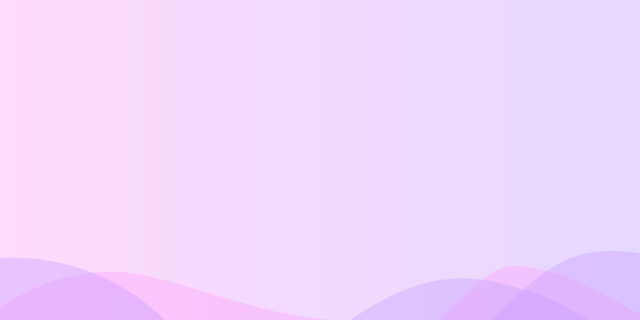
Give the GLSL for this background, as a WebGL 2 fragment shader.

```glsl
#version 300 es
precision highp float;
// Soft pastel backdrop: a horizontal pink-to-lavender gradient with
// translucent hills along the lower edge. Each hill is the area below a
// smooth cubic curve or inside a disc; pink layers lie under violet ones.

uniform vec2 u_resolution;
out vec4 fragColor;

// Space: x runs 0..2, y runs 0..1, origin at the lower left
const vec2 CANVAS = vec2(2.0, 1.0);

// Backdrop stops
const vec3 SKY_LEFT  = vec3(1.000, 0.860, 0.992);
const vec3 SKY_MID   = vec3(0.947, 0.853, 0.993);
const vec3 SKY_RIGHT = vec3(0.900, 0.847, 1.000);

// Hill tints: rgb and opacity
const vec4 PINK   = vec4(1.00, 0.62, 0.99, 0.37);
const vec4 VIOLET = vec4(0.78, 0.62, 1.00, 0.39);

// Left disc
const vec2  DISC_CENTER = vec2(0.039, -0.484);
const float DISC_RADIUS = 0.679;

// Ridge knots: x, height, slope
const int KNOTS = 4;
const vec3 LEFT_PINK[KNOTS] = vec3[KNOTS](
  vec3(0.000, 0.042, 0.62), vec3(0.346, 0.151, 0.00),
  vec3(0.586, 0.104, -0.29), vec3(1.042, 0.000, -0.05));
const vec3 MID_VIOLET[KNOTS] = vec3[KNOTS](
  vec3(1.094, 0.000, 0.68), vec3(1.438, 0.130, 0.00),
  vec3(1.693, 0.076, -0.36), vec3(1.839, 0.000, -0.60));
const vec3 RIGHT_PINK[KNOTS] = vec3[KNOTS](
  vec3(1.372, 0.000, 1.00), vec3(1.497, 0.117, 0.85),
  vec3(1.607, 0.169, 0.00), vec3(2.000, 0.018, -0.53));
const vec3 RIGHT_VIOLET[KNOTS] = vec3[KNOTS](
  vec3(1.536, 0.000, 1.05), vec3(1.706, 0.151, 0.72),
  vec3(1.914, 0.216, 0.00), vec3(2.000, 0.208, -0.17));

// Cubic Hermite curve between two knots
float hermite(vec3 a, vec3 b, float x) {
  float span = b.x - a.x;
  float t = clamp((x - a.x) / span, 0.0, 1.0);
  float s = 1.0 - t;
  return mix(a.y, b.y, t * t * (3.0 - 2.0 * t))
       + span * t * s * (s * a.z - t * b.z);
}

// Height of a ridge at x, held constant beyond its end knots
float ridge(vec3 knots[KNOTS], float x) {
  float height = knots[0].y;
  for (int i = 0; i < KNOTS - 1; i++) {
    if (x >= knots[i].x) height = hermite(knots[i], knots[i + 1], x);
  }
  return height;
}

// Antialiased coverage, positive distance inside
float coverage(float d) {
  return clamp(d / max(fwidth(d), 1e-5) + 0.5, 0.0, 1.0);
}

vec3 layer(vec3 base, vec4 tint, float d) {
  return mix(base, tint.rgb, tint.a * coverage(d));
}

void main() {
  vec2 p = gl_FragCoord.xy / u_resolution * CANVAS;

  // Backdrop
  vec3 color = mix(SKY_LEFT, SKY_MID, clamp(p.x, 0.0, 1.0));
  color = mix(color, SKY_RIGHT, clamp(p.x - 1.0, 0.0, 1.0));

  // Pink hills
  color = layer(color, PINK, ridge(LEFT_PINK, p.x) - p.y);
  color = layer(color, PINK, ridge(RIGHT_PINK, p.x) - p.y);

  // Violet hills
  color = layer(color, VIOLET, DISC_RADIUS - length(p - DISC_CENTER));
  color = layer(color, VIOLET, ridge(MID_VIOLET, p.x) - p.y);
  color = layer(color, VIOLET, ridge(RIGHT_VIOLET, p.x) - p.y);

  fragColor = vec4(color, 1.0);
}
```
